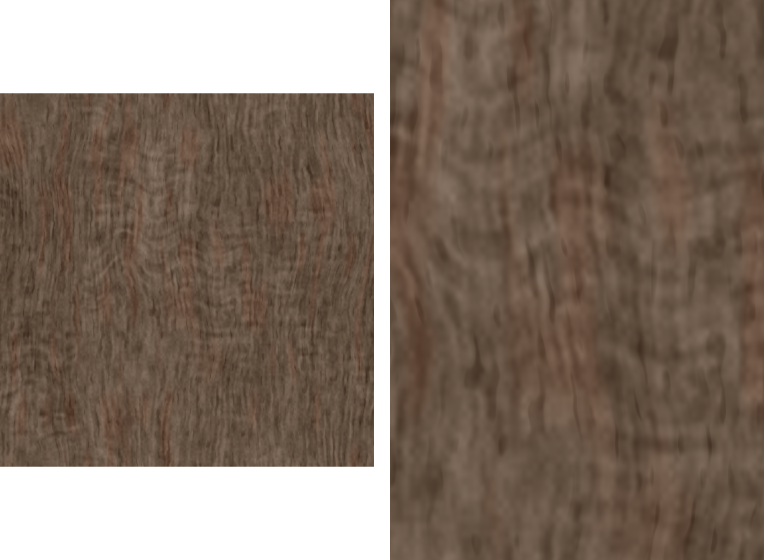
Left: the whole. Right: its middle third, enlarged.
Write a Shadertoy shader that draws this texture.

```glsl
float hash(vec2 cell, float seed) {
    uvec2 u = uvec2(cell) + uvec2(uint(seed) * 97u, uint(seed) * 61u);
    uint h = u.x * 1597334677u ^ u.y * 3812015801u;
    h = (h ^ (h >> 15)) * 2246822519u;
    h = (h ^ (h >> 13)) * 3266489917u;
    return float((h ^ (h >> 16)) & 65535u) / 65535.0;
}

// Value noise centred on zero; cells is the whole number of cells per tile
float noise(vec2 p, vec2 cells, float seed) {
    p *= cells;
    vec2 i = floor(p), f = fract(p);
    f = f * f * (3.0 - 2.0 * f);
    vec2 a = mod(i, cells), b = mod(i + 1.0, cells);
    float low = mix(hash(a, seed), hash(vec2(b.x, a.y), seed), f.x);
    float high = mix(hash(vec2(a.x, b.y), seed), hash(b, seed), f.x);
    return mix(low, high, f.y) - 0.5;
}

float layeredNoise(vec2 p, vec2 cells, float seed) {
    float sum = 0.0, weight = 0.5;
    for (int i = 0; i < 4; i++) {
        sum += weight * noise(p, cells, seed + float(i));
        cells *= 2.0;
        weight *= 0.6;
    }
    return sum;
}

vec3 wood(vec2 p) {
    // Bend the grain sideways
    vec2 grain = p;
    grain.x += 0.07 * noise(p, vec2(4, 3), 1.0) + 0.016 * noise(p, vec2(14, 9), 2.0);
    grain.x += 0.004 * noise(p, vec2(40, 60), 3.0);

    // Broad bands and narrower streaks
    float tone = 0.085 * layeredNoise(grain, vec2(7, 2), 4.0);
    tone += 0.055 * noise(grain, vec2(44, 4), 9.0);

    // Growth lines that gather in some bands
    float height = noise(grain, vec2(6, 3), 10.0);
    float lines = sin(6.28318 * (56.0 * grain.x + 5.0 * height));
    tone += 0.018 * lines * smoothstep(-0.1, 0.25, noise(grain, vec2(8, 2), 11.0));

    // Fine fibres
    tone += 0.085 * noise(grain, vec2(165, 16), 12.0);
    tone += 0.075 * noise(grain, vec2(120, 48), 13.0);
    tone += 0.045 * noise(p, vec2(190, 150), 14.0);

    // Patches of slanted cross ripples
    vec2 slant = p + vec2(0.0, 0.09 * noise(p, vec2(12, 4), 15.0));
    float patches = smoothstep(0.03, 0.3, noise(grain, vec2(11, 4), 16.0));
    tone += 0.10 * patches * (noise(slant, vec2(26, 80), 17.0) + 0.08);

    // Short dark pores
    tone -= 0.055 * smoothstep(0.18, 0.42, noise(grain, vec2(150, 34), 18.0));

    // Reddish streaks on brown
    float red = smoothstep(0.05, 0.35, noise(grain, vec2(36, 7), 19.0));
    vec3 brown = vec3(0.399, 0.327, 0.268) + tone * vec3(1.0, 0.98, 0.95);
    return brown + red * vec3(0.018, -0.008, -0.014);
}

void mainImage(out vec4 fragColor, in vec2 fragCoord) {
    vec2 uv = fragCoord / iResolution.xy;
    vec2 board = vec2(uv.x, fract((uv.y - 1.0 / 6.0) * 1.5));

    // White margins above and below the board
    float edge = (abs(uv.y - 0.5) - 1.0 / 3.0) * iResolution.y;
    float margin = smoothstep(-0.5, 0.5, edge);
    fragColor = vec4(mix(wood(board), vec3(1.0), margin), 1.0);
}
```
